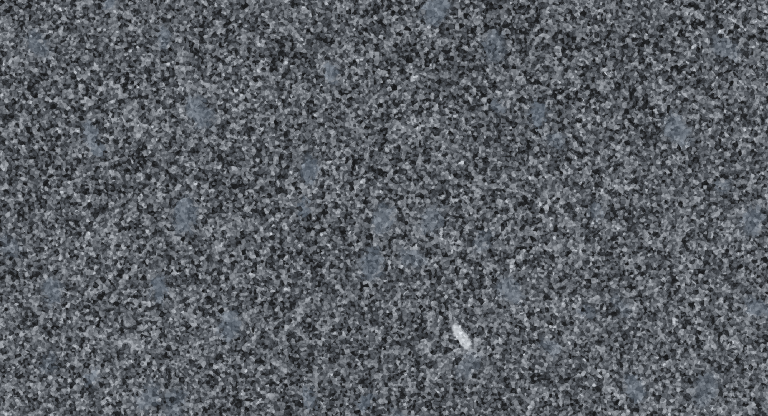
A Shadertoy shader for this texture:

```glsl
// Blue-grey granite: two layers of cellular grains carry the salt-and-pepper
// tone, soft ellipses scatter pale feldspar patches and slim white flecks over
// them, and layered sines vary the broad light and the clusters of dark pits.

const float COARSE_GRAINS   = 88.0;   // grains per canvas height
const float FINE_GRAINS     = 165.0;
const float COARSE_CONTRAST = 0.31;
const float FINE_CONTRAST   = 0.33;
const float BASE_TONE       = 0.385;
const float RIM_SHADE       = 0.07;   // darkening between coarse grains
const float PIT_DEPTH       = 0.13;
const float GLINT_GAIN      = 0.12;
const float PATCH_CELL      = 0.135;  // spacing of the pale patches
const float PATCH_CHANCE    = 0.42;
const vec2  PATCH_RADII     = vec2(0.022, 0.036);
const float PATCH_TONE      = 0.49;
const float PATCH_COVER     = 0.58;
const float FLECK_CELL      = 0.30;
const float FLECK_CHANCE    = 0.16;
const vec2  FLECK_RADII     = vec2(0.004, 0.014);
const vec2  MAIN_FLECK      = vec2(1.11, 0.19);
const vec2  MAIN_RADII      = vec2(0.014, 0.036);
const float FLECK_TILT      = 0.6;
const vec3  STONE_TINT      = vec3(-0.018, 0.0, 0.024);
const vec3  PATCH_TINT      = vec3(-0.036, 0.0, 0.042);
const vec3  FLECK_COLOR     = vec3(0.83, 0.85, 0.87);
const int   AA              = 2;      // samples per pixel side

vec3 hash3(vec2 p) {
    vec3 q = fract(vec3(p.xyx) * vec3(0.1031, 0.1030, 0.0973));
    q += dot(q, q.yxz + 33.33);
    return fract((q.xxy + q.yzz) * q.zyx);
}

// Nearest cell: xyz = its random values, w = distance gap to the next cell.
vec4 grains(vec2 p, float seed) {
    vec2 cell = floor(p);
    vec2 nearestId = cell;
    float nearest = 9.0, second = 9.0;
    for (int y = -1; y <= 1; y++)
    for (int x = -1; x <= 1; x++) {
        vec2 id = cell + vec2(x, y);
        float d = length(id + hash3(id + seed).xy - p);
        if (d < nearest) {
            second = nearest;
            nearest = d;
            nearestId = id;
        } else {
            second = min(second, d);
        }
    }
    return vec4(hash3(nearestId + seed + 71.0), second - nearest);
}

// Soft ellipse, long axis turned from vertical by the angle.
float ellipse(vec2 d, vec2 radii, float angle, float softness) {
    float c = cos(angle), s = sin(angle);
    vec2 q = vec2(c * d.x + s * d.y, c * d.y - s * d.x) / radii;
    return 1.0 - smoothstep(1.0 - softness, 1.0 + softness, length(q));
}

// Ellipses of random place, size and angle, some cells left empty.
float scatter(vec2 p, float size, float chance, vec2 radii,
              float tilt, float spread, float softness, float seed) {
    vec2 cell = floor(p / size);
    float mask = 0.0;
    for (int y = -1; y <= 1; y++)
    for (int x = -1; x <= 1; x++) {
        vec2 id = cell + vec2(x, y);
        vec3 place = hash3(id + seed);
        vec3 form = hash3(id + seed + 43.0);
        if (place.z > chance) continue;
        float angle = tilt + spread * (form.x - 0.5);
        vec2 scaled = radii * mix(0.55, 1.25, form.y);
        float strength = mix(0.5, 1.0, form.z);
        mask = max(mask, strength * ellipse(p - (id + place.xy) * size, scaled, angle, softness));
    }
    return mask;
}

// Smooth uneven field, about -1 to 1.
float waves(vec2 p) {
    float a = sin(p.x + 1.7 * sin(p.y * 0.8 + 0.4));
    float b = sin(p.y * 1.3 + 1.5 * sin(p.x * 0.9 + 2.0));
    return 0.5 * (a + b);
}

vec3 granite(vec2 p) {
    vec4 coarse = grains(p * COARSE_GRAINS, 17.0);
    vec4 fine = grains(p * FINE_GRAINS, 139.0);

    // Grain tones, rims, pits and glints
    float tone = BASE_TONE + 0.018 * waves(p * 4.0) + 0.014 * waves(p * 17.0 + 3.0);
    tone += COARSE_CONTRAST * (coarse.x - 0.5) + FINE_CONTRAST * (fine.x - 0.5);
    tone -= RIM_SHADE * (1.0 - smoothstep(0.0, 0.3, coarse.w));
    float pitChance = 0.07 + 0.05 * waves(p * 26.0 + 1.0);
    tone -= PIT_DEPTH * step(coarse.y, pitChance);
    tone += GLINT_GAIN * step(0.92, fine.y);

    // Patches with edges broken along the grains
    vec2 ragged = p + 0.016 * (coarse.yz - 0.5) + 0.008 * (fine.yz - 0.5);
    float patchMask = scatter(ragged, PATCH_CELL, PATCH_CHANCE, PATCH_RADII, 0.2, 2.0, 0.35, 211.0);
    tone = mix(tone, PATCH_TONE, PATCH_COVER * patchMask);
    tone = max(tone, 0.09 + 0.05 * fine.z);
    vec3 color = tone + mix(STONE_TINT, PATCH_TINT, patchMask) * smoothstep(0.0, 0.35, tone);

    // White flecks
    vec2 chipped = p + 0.006 * (fine.yz - 0.5);
    float fleck = scatter(chipped, FLECK_CELL, FLECK_CHANCE, FLECK_RADII, FLECK_TILT, 0.9, 0.25, 307.0);
    fleck = max(fleck, ellipse(chipped - MAIN_FLECK, MAIN_RADII, FLECK_TILT, 0.2));
    return mix(color, FLECK_COLOR + 0.2 * (fine.x - 0.5), 0.9 * fleck);
}

void mainImage(out vec4 fragColor, in vec2 fragCoord) {
    vec3 sum = vec3(0.0);
    for (int y = 0; y < AA; y++)
    for (int x = 0; x < AA; x++) {
        vec2 offset = (vec2(x, y) + 0.5) / float(AA) - 0.5;
        sum += granite((fragCoord + offset) / iResolution.y);
    }
    fragColor = vec4(clamp(sum / float(AA * AA), 0.0, 1.0), 1.0);
}
```
